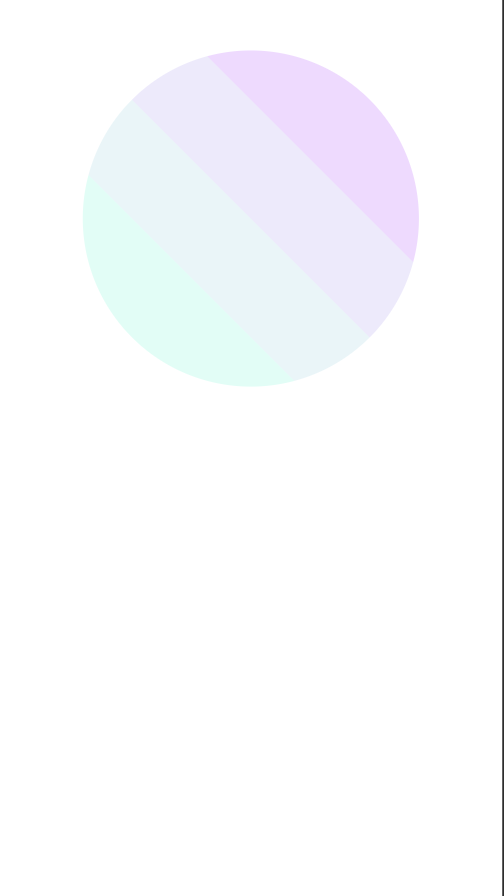
This background is drawn by a Shadertoy shader. Its source:

```glsl
// Draws a pastel disc cut into four diagonal bands on white, with a thin dark rule at the right.

const vec3 WHITE    = vec3(1.0);
const vec3 MINT     = vec3(0.887, 0.992, 0.966);
const vec3 ICE      = vec3(0.918, 0.962, 0.974);
const vec3 LAVENDER = vec3(0.928, 0.916, 0.985);
const vec3 LILAC    = vec3(0.934, 0.855, 0.997);
const vec3 RULE     = vec3(0.18);

const vec2  DISC_CENTER = vec2(0.4977, 0.7561); // fraction of the canvas
const float DISC_RADIUS = 0.3335;               // fraction of the width
const float RULE_LEFT   = 287.0 / 288.0;

// Coverage of the region where dist > 0, blended over one pixel.
float cover(float dist, float pixel) {
    return clamp(dist / pixel + 0.5, 0.0, 1.0);
}

// Four bands, each half a radius wide, stepping along the diagonal.
vec3 diagonalBands(vec2 p, float radius, float pixel) {
    float along = dot(p, vec2(sqrt(0.5)));
    float halfRadius = 0.5 * radius;
    vec3 color = mix(MINT, ICE, cover(along + halfRadius, pixel));
    color = mix(color, LAVENDER, cover(along, pixel));
    return mix(color, LILAC, cover(along - halfRadius, pixel));
}

void mainImage(out vec4 fragColor, in vec2 fragCoord) {
    // One unit is the canvas width.
    float pixel = 1.0 / iResolution.x;
    vec2 p = (fragCoord - DISC_CENTER * iResolution.xy) * pixel;

    // Banded disc
    vec3 bands = diagonalBands(p, DISC_RADIUS, pixel);
    vec3 color = mix(WHITE, bands, cover(DISC_RADIUS - length(p), pixel));

    // Right edge rule
    color = mix(color, RULE, cover(fragCoord.x * pixel - RULE_LEFT, pixel));

    fragColor = vec4(color, 1.0);
}
```
